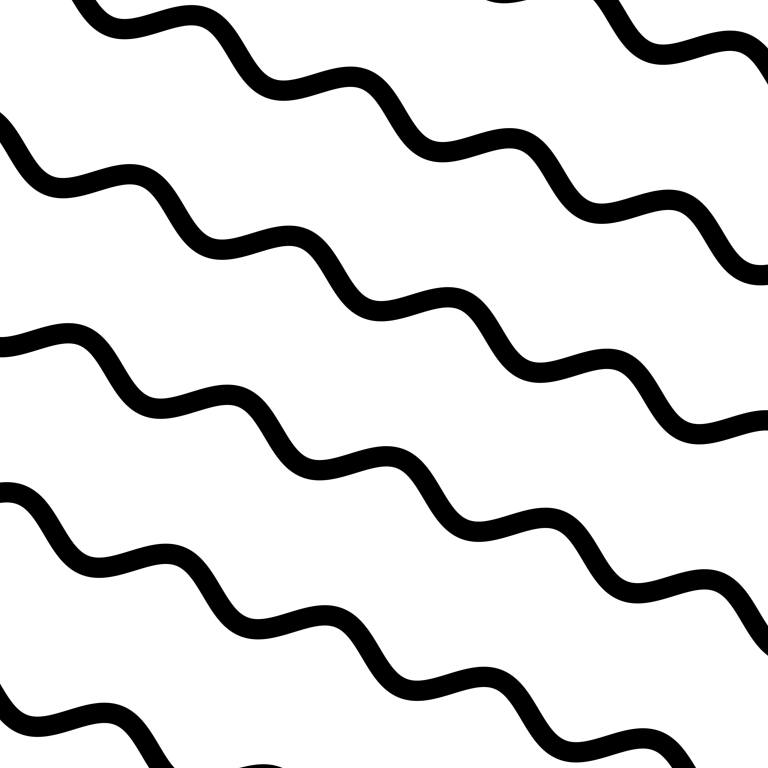
Reproduce this pattern procedurally as a WebGL 2 fragment shader.

```glsl
#version 300 es
precision highp float;
// Slanted rows of evenly spaced black sine waves on white.

uniform vec2 u_resolution;
out vec4 fragColor;

const float TAU = 6.2831853;
const float AMPLITUDE = 0.125;

// Distance from p to the wave y = -AMPLITUDE * sin(TAU * x)
float waveDistance(vec2 p) {
    float t = p.x;
    vec2 offset = vec2(0.0);
    // Slide the foot point along the curve towards the nearest spot
    for (int i = 0; i < 6; i++) {
        offset = p - vec2(t, -AMPLITUDE * sin(TAU * t));
        float slope = -AMPLITUDE * TAU * cos(TAU * t);
        t += (offset.x + offset.y * slope) / (1.0 + slope * slope);
    }
    return length(p - vec2(t, -AMPLITUDE * sin(TAU * t)));
}

void main() {
    // Rotated square lattice: one wavelength equals the row spacing
    float repeats = 4.504;
    float tilt = radians(21.15);
    vec2 p = gl_FragCoord.xy / u_resolution.y - vec2(0.4362, 0.6439);
    vec2 along = vec2(cos(tilt), -sin(tilt));
    vec2 cell = repeats * vec2(dot(p, along), dot(p, vec2(-along.y, along.x)));
    cell -= round(cell);

    // Stroke with a one-pixel soft edge
    float edge = waveDistance(cell) - 0.0595;
    float pixel = repeats / u_resolution.y;
    float ink = 1.0 - smoothstep(-0.75 * pixel, 0.75 * pixel, edge);

    fragColor = vec4(mix(vec3(1.0), vec3(0.0), ink), 1.0);
}
```
